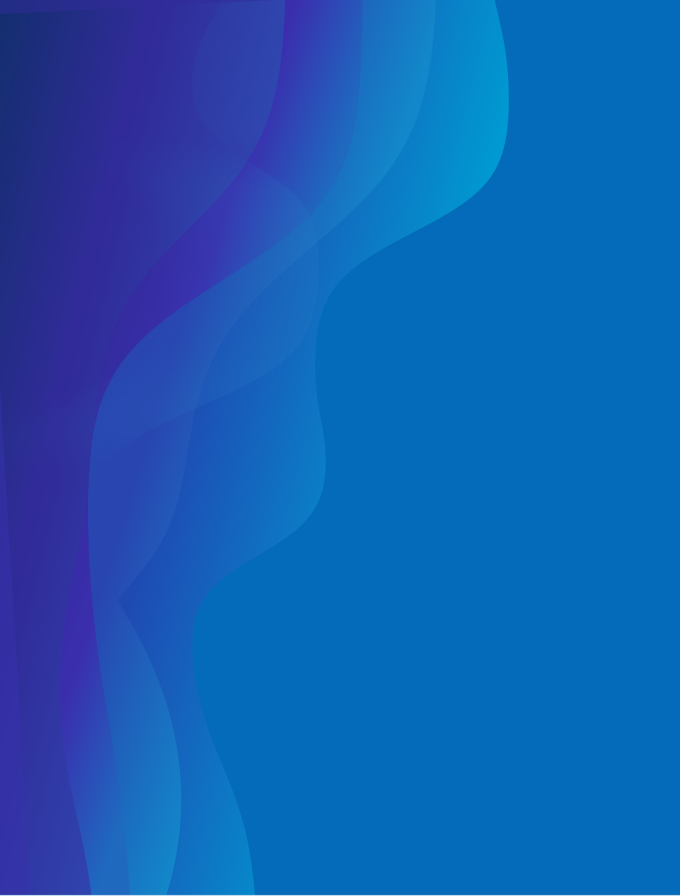
Give the GLSL for this background, as a WebGL 1 fragment shader.

```glsl
precision highp float;
uniform vec2 u_resolution;

const float ASPECT = 0.758;        // width of the design for a height of 1
const float VEIL_OPACITY = 0.32;
const float VEIL_REACH = 0.18;
const float HAZE_OPACITY = 0.08;
const float SLIVER_OPACITY = 0.5;
const float BASE_LINE = 0.0012;    // thickness of the pale bottom line

// Slant of each ribbon's gradient, outermost first
const vec4 TILT = vec4(0.25, 0.31, 0.33, 0.24);

const vec3 BACKDROP = vec3(0.01, 0.42, 0.73);
const vec3 OUTER_DEEP = vec3(0.12, 0.29, 0.70);
const vec3 OUTER_RIM = vec3(0.00, 0.60, 0.82);
const vec3 MIDDLE_DEEP = vec3(0.16, 0.27, 0.69);
const vec3 MIDDLE_RIM = vec3(0.07, 0.53, 0.79);
const vec3 INNER_DEEP = vec3(0.23, 0.18, 0.68);
const vec3 INNER_RIM = vec3(0.12, 0.41, 0.75);
const vec3 NAVY = vec3(0.08, 0.18, 0.44);
const vec3 INDIGO = vec3(0.19, 0.17, 0.60);
const vec3 ROYAL = vec3(0.19, 0.26, 0.68);
const vec3 VEIL = vec3(0.14, 0.46, 0.76);
const vec3 VIOLET = vec3(0.22, 0.19, 0.68);
const vec3 PALE = vec3(0.75, 0.85, 0.93);

// Soft step from 0 to 1 around a centre
float rise(float y, float centre, float width) {
  return 1.0 / (1.0 + exp((centre - y) / width));
}

vec3 ramp(vec3 from, vec3 to, float start, float end, float t) {
  return mix(from, to, clamp((t - start) / (end - start), 0.0, 1.0));
}

// Right-hand edges of the four ribbons, outermost first
vec4 ribbonEdges(float y) {
  float outer = 0.539 + 0.031 * rise(y, 0.013, 0.033)
    - 0.221 * rise(y, 0.260, 0.029) + 0.018 * rise(y, 0.469, 0.022)
    - 0.160 * rise(y, 0.620, 0.024) + 0.081 * rise(y, 0.853, 0.049);
  float upper = 0.489 - 0.284 * rise(y, 0.276, 0.061)
    - 0.130 * rise(y, 0.658, 0.039);
  float fromBulge = y - 0.892;
  float middle = max(upper, 0.202 - 1.45 * fromBulge * fromBulge);
  float inner = 0.405 - 0.312 * rise(y, 0.312, 0.050)
    + 0.057 * rise(y, 0.807, 0.085);
  float core = 0.320 - 0.219 * rise(y, 0.255, 0.055)
    - 0.039 * rise(y, 0.638, 0.046) + 0.047 * rise(y, 0.911, 0.052);
  return vec4(outer, middle, inner, core);
}

float veilEdge(float y) {
  return 0.267 - 0.059 * rise(y, 0.020, 0.026)
    + 0.150 * rise(y, 0.184, 0.0234) - 0.267 * rise(y, 0.453, 0.030);
}

void main() {
  // Height units, with y measured as depth below the top
  vec2 uv = gl_FragCoord.xy / u_resolution;
  vec2 p = vec2(uv.x * ASPECT, 1.0 - uv.y);
  float pixel = 1.0 / u_resolution.y;
  vec4 along = p.x + TILT * p.y;

  // Edge coverage, widened where an edge runs flat
  vec4 edges = ribbonEdges(p.y);
  vec4 slope = (ribbonEdges(p.y + pixel) - edges) / pixel;
  vec4 soft = pixel * sqrt(1.0 + slope * slope);
  vec4 cover = clamp((edges - p.x) / soft + 0.5, 0.0, 1.0);

  // Ribbons from back to front
  vec3 outer = ramp(OUTER_DEEP, OUTER_RIM, 0.312, 0.595, along.x);
  vec3 middle = ramp(MIDDLE_DEEP, MIDDLE_RIM, 0.315, 0.495, along.y);
  vec3 inner = ramp(INDIGO, INNER_DEEP, 0.22, 0.33, along.z);
  inner = ramp(inner, INNER_RIM, 0.33, 0.435, along.z);
  vec3 core = ramp(NAVY, INDIGO, 0.01, 0.17, along.w);
  core = ramp(core, ROYAL, 0.18, 0.33, along.w);
  vec3 color = mix(BACKDROP, outer, cover.x);
  color = mix(color, middle, cover.y);
  color = mix(color, inner, cover.z);
  color = mix(color, core, cover.w);

  // Translucent veil, strongest along its rim
  float rim = veilEdge(p.y);
  float rimSlope = (veilEdge(p.y + pixel) - rim) / pixel;
  float inside = rim - p.x;
  float within = clamp(inside / (pixel * sqrt(1.0 + rimSlope * rimSlope)) + 0.5, 0.0, 1.0);
  float veil = within * clamp(1.0 - inside / VEIL_REACH, 0.0, 1.0);
  veil *= smoothstep(0.15, 0.24, p.y) * (1.0 - smoothstep(0.40, 0.54, p.y));
  color = mix(color, VEIL, VEIL_OPACITY * veil);

  // Faint haze beyond the veil on the core's upper part
  float haze = (1.0 - within) * cover.w * (1.0 - smoothstep(0.12, 0.20, p.y));
  color = mix(color, VEIL, HAZE_OPACITY * haze);

  // Thin slivers on the left side and along the top
  float side = 0.0594 * (p.y - 0.43) - p.x;
  float top = 0.0157 - 0.051 * p.x - p.y;
  float sideCover = clamp(side / pixel + 0.5, 0.0, 1.0);
  float topCover = clamp(top / pixel + 0.5, 0.0, 1.0) * cover.w;
  color = mix(color, VIOLET, SLIVER_OPACITY * sideCover);
  color = mix(color, INDIGO, SLIVER_OPACITY * topCover);

  // Pale line along the bottom
  float baseCover = clamp((BASE_LINE - uv.y) / pixel + 0.5, 0.0, 1.0);
  color = mix(color, PALE, baseCover);

  gl_FragColor = vec4(color, 1.0);
}
```
